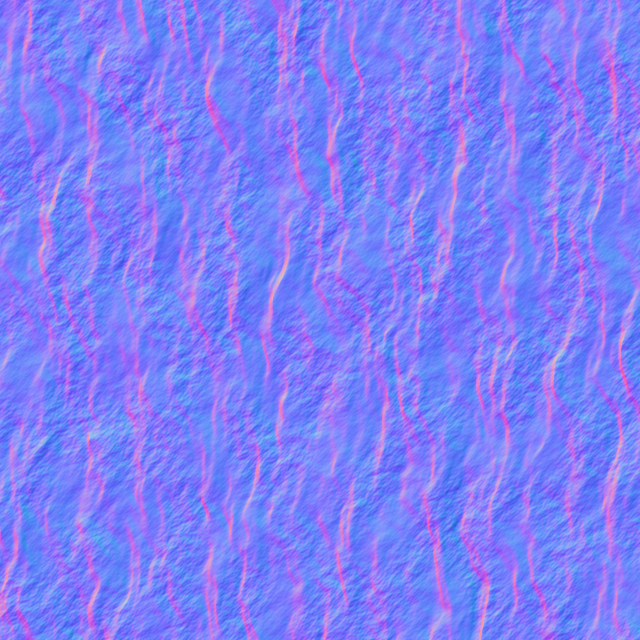
Reproduce this texture map procedurally as a three.js fragment shader.

```glsl
varying vec2 vUv;

const float RELIEF = 0.0112;       // height of the ridges
const float LEAN = 0.0145;         // sideways shift that steepens one flank
const float GRAIN = 0.0019;        // height of the fine roughness
const float GRAIN_SCALE = 55.0;
const vec2 BROAD = vec2(16.0, 5.0);
const vec2 RIDGE = vec2(32.0, 9.0);
const vec2 CHIP = vec2(62.0, 30.0);
const float SAMPLE_STEP = 0.0009;  // distance used to measure the slope
const float BLUE_LEVEL = 0.99;

vec2 latticeGradient(vec2 cell) {
  vec3 q = fract(cell.xyx * vec3(0.1031, 0.1030, 0.0973));
  q += dot(q, q.yzx + 33.33);
  float angle = 6.28318 * fract((q.x + q.y) * q.z);
  return vec2(cos(angle), sin(angle));
}

float gradientNoise(vec2 p) {
  vec2 i = floor(p);
  vec2 f = p - i;
  vec2 w = f * f * f * (f * (f * 6.0 - 15.0) + 10.0);
  vec2 e = vec2(1.0, 0.0);
  float a = dot(latticeGradient(i), f);
  float b = dot(latticeGradient(i + e.xy), f - e.xy);
  float c = dot(latticeGradient(i + e.yx), f - e.yx);
  float d = dot(latticeGradient(i + e.xx), f - e.xx);
  return mix(mix(a, b, w.x), mix(c, d, w.x), w.y);
}

// Upright ridges of three sizes
float ridges(vec2 p) {
  return gradientNoise(p * BROAD + 3.7)
       + 0.70 * gradientNoise(p * RIDGE + 41.3)
       + 0.25 * gradientNoise(p * CHIP + 87.1);
}

// Ridges pushed to the left by their own height: gentle on one side, steep on the other
float leaningRidges(vec2 p) {
  float h = 0.0;
  for (int i = 0; i < 4; i++) {
    h = ridges(p + vec2(LEAN * h, 0.0));
  }
  return h;
}

// Fine roughness, drawn out along the rising diagonal
float grain(vec2 p) {
  vec2 q = vec2(0.6 * (p.x + p.y), p.y - p.x) * 0.8 * GRAIN_SCALE;
  float sum = 0.0;
  float amount = 1.0;
  for (int i = 0; i < 3; i++) {
    sum += amount * gradientNoise(q + 19.0);
    q = q * 2.03 + 7.3;
    amount *= 0.5;
  }
  return sum;
}

float surfaceHeight(vec2 p) {
  // Bend the ridges slowly, then break their outlines
  vec2 q = p;
  q.x += 0.03 * gradientNoise(p * 8.0 + 11.0);
  q += vec2(0.006, 0.010) * vec2(gradientNoise(p * 28.0 + 5.0),
                                 gradientNoise(p * 24.0 + 63.0));
  // Leave some patches smoother than others
  float roughness = 0.45 + 0.75 * smoothstep(-0.35, 0.25, gradientNoise(p * vec2(13.0, 8.0) + 29.0));
  return RELIEF * leaningRidges(q) + GRAIN * roughness * grain(p);
}

void main() {
  // Slope of the surface, with the horizontal axis reversed
  float h = surfaceHeight(vUv);
  float right = surfaceHeight(vUv + vec2(SAMPLE_STEP, 0.0));
  float above = surfaceHeight(vUv + vec2(0.0, SAMPLE_STEP));
  vec2 slope = vec2(right - h, h - above) / SAMPLE_STEP;

  // Encode the surface direction as a colour
  vec3 normal = normalize(vec3(slope, 1.0));
  vec3 color = 0.5 + 0.5 * normal;
  color.b *= BLUE_LEVEL;
  gl_FragColor = vec4(color, 1.0);
}
```
